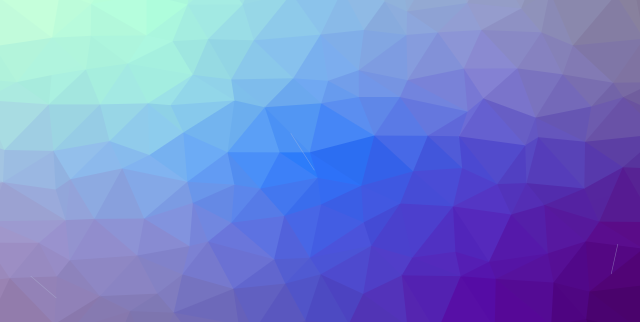
Write a Shadertoy shader that draws this background.

```glsl
// Low-poly background: triangular facets tinted by a mint, blue and violet gradient.

const vec2 CANVAS = vec2(1.984, 1.0);
const vec2 CELLS = vec2(14.0, 9.0);

vec2 hash2(vec2 p) {
    vec3 q = fract(p.xyx * vec3(0.1031, 0.1030, 0.0973));
    q += dot(q, q.yzx + 33.33);
    return fract((q.xx + q.yz) * q.zy);
}

// Five evenly spaced colours along x in 0..1
vec3 ramp(float x, vec3 a, vec3 b, vec3 c, vec3 d, vec3 e) {
    x = clamp(x, 0.0, 1.0) * 4.0;
    vec3 left = mix(mix(a, b, clamp(x, 0.0, 1.0)), c, clamp(x - 1.0, 0.0, 1.0));
    return mix(mix(left, d, clamp(x - 2.0, 0.0, 1.0)), e, clamp(x - 3.0, 0.0, 1.0));
}

// Smooth colour field, rows listed from top to bottom
vec3 gradient(vec2 uv) {
    vec3 top = ramp(uv.x, vec3(0.80, 1.0, 0.85), vec3(0.69, 1.0, 0.86),
        vec3(0.55, 0.77, 0.92), vec3(0.59, 0.63, 0.80), vec3(0.53, 0.50, 0.60));
    vec3 upper = ramp(uv.x, vec3(0.68, 0.95, 0.87), vec3(0.64, 0.93, 0.88),
        vec3(0.45, 0.66, 0.94), vec3(0.51, 0.50, 0.83), vec3(0.48, 0.43, 0.63));
    vec3 middle = ramp(uv.x, vec3(0.63, 0.75, 0.88), vec3(0.49, 0.71, 0.95),
        vec3(0.14, 0.46, 0.99), vec3(0.31, 0.29, 0.82), vec3(0.34, 0.20, 0.62));
    vec3 lower = ramp(uv.x, vec3(0.62, 0.57, 0.78), vec3(0.54, 0.55, 0.83),
        vec3(0.28, 0.36, 0.88), vec3(0.33, 0.13, 0.72), vec3(0.35, 0.01, 0.50));
    vec3 bottom = ramp(uv.x, vec3(0.58, 0.48, 0.66), vec3(0.49, 0.46, 0.69),
        vec3(0.31, 0.29, 0.74), vec3(0.35, 0.02, 0.63), vec3(0.26, 0.0, 0.37));
    return ramp(1.0 - uv.y, top, upper, middle, lower, bottom);
}

// Slightly staggered, strongly jittered lattice point
vec2 vertex(vec2 id) {
    float stagger = 0.24 * mod(id.y, 2.0) - 0.12;
    vec2 jitter = (hash2(id + 47.0) - 0.5) * vec2(0.74, 0.7);
    return (id + vec2(stagger, 0.0) + jitter) / CELLS * CANVAS;
}

// Signed distance to the line ab, positive on its left
float side(vec2 p, vec2 a, vec2 b) {
    vec2 e = b - a, q = p - a;
    return (e.x * q.y - e.y * q.x) / length(e);
}

// True when the diagonal ac lies between the corners b and d
bool splits(vec2 a, vec2 b, vec2 c, vec2 d) {
    return side(b, a, c) * side(d, a, c) < 0.0;
}

// Adds one facet: colour in rgb, coverage in a
void addFacet(inout vec4 sum, vec2 p, vec2 a, vec2 b, vec2 c, float pixel) {
    float facing = sign(side(c, a, b));
    float inside = facing * side(p, a, b);
    inside = min(inside, facing * side(p, b, c));
    inside = min(inside, facing * side(p, c, a));
    float cover = clamp(0.5 + inside / pixel, 0.0, 1.0);
    if (cover > 0.0) {
        vec2 center = (a + b + c) / 3.0;
        float shade = 0.02 * (hash2(center * 91.0).x - 0.5);
        sum += cover * vec4(gradient(center / CANVAS) + shade, 1.0);
    }
}

float hairline(vec2 p, vec2 a, vec2 b, float pixel) {
    vec2 e = b - a;
    float d = length(p - a - e * clamp(dot(p - a, e) / dot(e, e), 0.0, 1.0));
    return 1.0 - smoothstep(0.0, 0.001 + pixel * 0.6, d);
}

void mainImage(out vec4 fragColor, in vec2 fragCoord) {
    vec2 uv = fragCoord / iResolution.xy;
    vec2 p = uv * CANVAS;
    float pixel = 1.0 / iResolution.y;
    vec4 sum = vec4(gradient(uv), 1.0) * 0.001;

    // Split each nearby quad along its shorter valid diagonal
    vec2 cell = floor(uv * CELLS);
    for (int y = -1; y <= 1; y++) {
        for (int x = -1; x <= 1; x++) {
            vec2 id = cell + vec2(x, y);
            vec2 a = vertex(id), b = vertex(id + vec2(1, 0));
            vec2 c = vertex(id + vec2(1, 1)), d = vertex(id + vec2(0, 1));
            bool shorter = distance(a, c) < distance(b, d);
            if (splits(a, b, c, d) && (shorter || !splits(b, c, d, a))) {
                addFacet(sum, p, a, b, c, pixel);
                addFacet(sum, p, a, c, d, pixel);
            } else {
                addFacet(sum, p, a, b, d, pixel);
                addFacet(sum, p, b, c, d, pixel);
            }
        }
    }
    vec3 color = sum.rgb / sum.a;

    // Faint bright seams
    float seam = hairline(p, vec2(0.902, 0.585), vec2(0.974, 0.472), pixel);
    seam = max(seam, hairline(p, vec2(0.096, 0.142), vec2(0.174, 0.075), pixel));
    seam = max(seam, hairline(p, vec2(1.915, 0.241), vec2(1.895, 0.150), pixel));
    fragColor = vec4(mix(color, vec3(0.7, 0.74, 0.86), seam * 0.3), 1.0);
}
```
